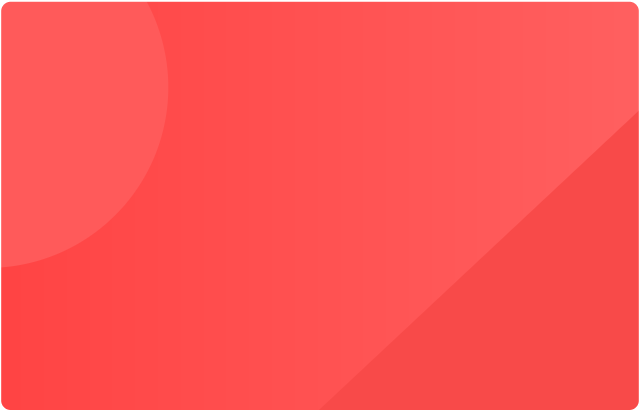
Write a WebGL 1 fragment shader that draws this background.

```glsl
precision highp float;
// A rounded coral card on white: a left-to-right gradient, a pale disc
// cut off at the upper left, and a darker wedge filling the lower right.
// Each shape is a signed distance, in units of the canvas height.

uniform vec2 u_resolution;

#define MARGIN_LOW vec2(0.0029, 0.0)
#define MARGIN_HIGH vec2(0.0029, 0.0043)
#define CARD_RADIUS 0.023
#define DISC_CENTER vec2(-0.030, 0.787)
#define DISC_RADIUS 0.4405
#define WEDGE_START vec2(0.7800, 0.002)
#define WEDGE_END vec2(1.559, 0.731)
#define PAPER_COLOR vec3(1.0)
#define LEFT_COLOR vec3(1.0, 0.265, 0.265)
#define RIGHT_COLOR vec3(1.0, 0.375, 0.375)
#define DISC_COLOR vec3(1.0, 0.352, 0.352)
#define WEDGE_COLOR vec3(0.974, 0.292, 0.286)

float roundedBox(vec2 p, vec2 halfSize, float radius) {
  vec2 q = abs(p) - halfSize + radius;
  return length(max(q, 0.0)) + min(max(q.x, q.y), 0.0) - radius;
}

// Signed distance to the line a-b, negative on its right-hand side.
float rightOfLine(vec2 p, vec2 a, vec2 b) {
  vec2 direction = normalize(b - a);
  return dot(p - a, vec2(-direction.y, direction.x));
}

// Coverage of a shape, smoothed over one pixel.
float coverage(float signedDistance) {
  return clamp(0.5 - signedDistance * u_resolution.y, 0.0, 1.0);
}

void main() {
  vec2 p = gl_FragCoord.xy / u_resolution.y;
  vec2 canvas = vec2(u_resolution.x / u_resolution.y, 1.0);

  // Gradient, then the two overlapping shapes
  vec3 color = mix(LEFT_COLOR, RIGHT_COLOR, p.x / canvas.x);
  float disc = length(p - DISC_CENTER) - DISC_RADIUS;
  color = mix(color, DISC_COLOR, coverage(disc));
  float wedge = rightOfLine(p, WEDGE_START, WEDGE_END);
  color = mix(color, WEDGE_COLOR, coverage(wedge));

  // Card outline on the paper, with its own margin on each side
  vec2 cardLow = MARGIN_LOW;
  vec2 cardHigh = canvas - MARGIN_HIGH;
  vec2 cardCenter = 0.5 * (cardLow + cardHigh);
  float card = roundedBox(p - cardCenter, cardHigh - cardCenter, CARD_RADIUS);
  gl_FragColor = vec4(mix(PAPER_COLOR, color, coverage(card)), 1.0);
}
```
